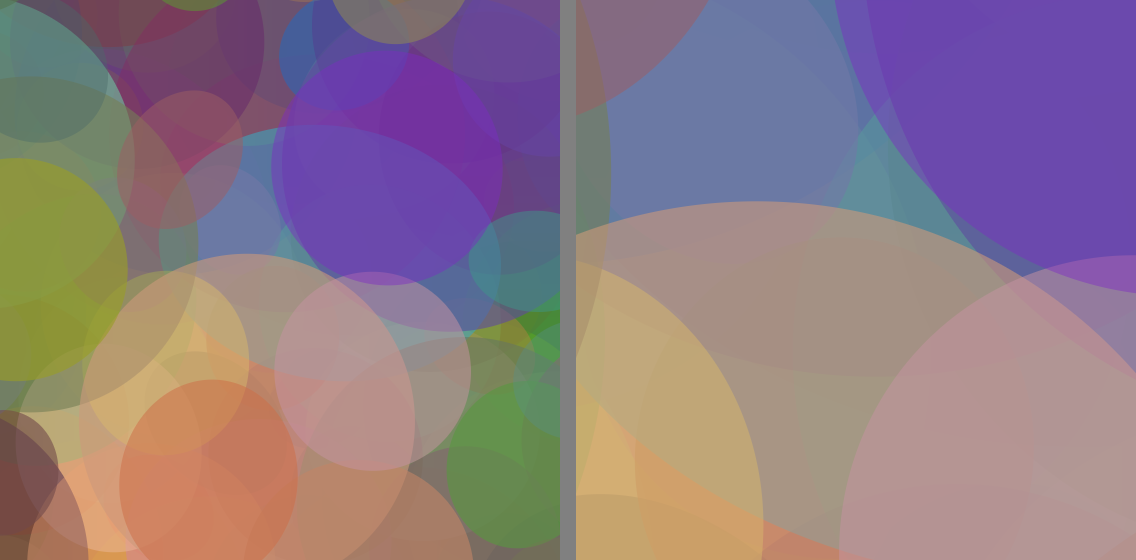
Left: the whole. Right: its middle third, enlarged.
Reproduce this background procedurally as a WebGL 2 fragment shader.

```glsl
#version 300 es
precision highp float;
// Overlapping translucent discs and soft ellipses, painted back to front.
// Scattered discs take hashed sizes, opacities and colours around a regional
// tint; a few large discs on a golden-angle spiral carry the main colours.

uniform vec2 u_resolution;
out vec4 fragColor;

const int BACK_DISCS = 72;
const int LARGE_DISCS = 4;
const int FRONT_DISCS = 14;
const float GOLDEN_ANGLE = 2.4;

const vec3 GREY   = vec3(0.45, 0.46, 0.47);
const vec3 OLIVE  = vec3(0.46, 0.51, 0.28);
const vec3 INDIGO = vec3(0.37, 0.29, 0.62);
const vec3 PEACH  = vec3(0.80, 0.60, 0.48);
const vec3 MOSS   = vec3(0.40, 0.46, 0.37);

// Three random values in 0..1 from one number
vec3 hash3(float n) {
    vec3 p = fract(n * vec3(0.1031, 0.1130, 0.0973));
    p += dot(p, p.yzx + 33.33);
    return fract((p.xxy + p.yzz) * p.zyx);
}

mat2 rotation(float angle) {
    float c = cos(angle), s = sin(angle);
    return mat2(c, s, -s, c);
}

// Approximate signed distance to an ellipse
float ellipseDistance(vec2 p, vec2 radii) {
    float k = length(p / radii);
    return (k - 1.0) * k / max(length(p / (radii * radii)), 0.0001);
}

// Olive and indigo above, peach between moss below
vec3 regionTint(vec2 c) {
    vec3 upper = mix(OLIVE, INDIGO, smoothstep(0.35, 0.60, c.x));
    vec3 lower = mix(PEACH, MOSS, smoothstep(0.18, 0.42, abs(c.x - 0.42)));
    return mix(lower, upper, smoothstep(0.42, 0.70, c.y));
}

// Random hue shift, with less change in brightness than in chroma
vec3 hueShift(float seed) {
    vec3 shift = hash3(seed) - 0.5;
    return shift - 0.3 * dot(shift, vec3(0.3333));
}

// Lay one translucent shape over the colour below
vec3 glaze(vec3 below, vec3 paint, float dist, float opacity, float pixel) {
    float cover = clamp(0.5 - dist / pixel, 0.0, 1.0);
    return mix(below, paint, cover * opacity);
}

// Scattered discs, numbered first to last - 1, with radii in sizes.x..sizes.y
vec3 scatterDiscs(vec3 colour, vec2 uv, int first, int last, vec2 sizes,
                  float vividness, float pixel) {
    for (int i = first; i < last; i++) {
        float id = float(i);
        vec3 shape = hash3(id * 7.31 + 11.7);
        float opacity = mix(0.36, 0.64, hash3(id * 5.17 + 407.3).x);

        vec2 centre = fract(0.5 + id * vec2(0.7549, 0.5698)) * 1.3 - 0.15;
        float radius = mix(sizes.x, sizes.y, shape.x);
        float stretch = mix(1.0, 0.72, shape.y * shape.y);
        vec2 p = rotation(6.2832 * shape.z) * (uv - centre);

        float dist = ellipseDistance(p, radius * vec2(1.0, stretch));
        vec3 paint = mix(regionTint(centre), GREY, 0.25);
        paint += vividness * hueShift(id * 9.43 + 803.9);
        colour = glaze(colour, clamp(paint, 0.04, 0.92), dist, opacity, pixel);
    }
    return colour;
}

// Large discs spiralling inwards, the innermost on top
vec3 largeDiscs(vec3 colour, vec2 uv, float pixel) {
    for (int i = LARGE_DISCS; i > 0; i--) {
        float turn = GOLDEN_ANGLE * float(i - 1) - 1.8;
        vec2 centre = 0.5 + 0.26 * sqrt(float(i)) * vec2(cos(turn), sin(turn));
        float dist = length(uv - centre) - 0.30;
        colour = glaze(colour, regionTint(centre), dist, 0.60, pixel);
    }
    return colour;
}

void main() {
    float pixel = 1.0 / min(u_resolution.x, u_resolution.y);
    vec2 uv = gl_FragCoord.xy * pixel;

    vec3 colour = regionTint(uv);
    int total = BACK_DISCS + FRONT_DISCS;
    colour = scatterDiscs(colour, uv, 0, BACK_DISCS, vec2(0.10, 0.32), 0.85, pixel);
    colour = largeDiscs(colour, uv, pixel);
    colour = scatterDiscs(colour, uv, BACK_DISCS, total, vec2(0.08, 0.21), 0.50, pixel);

    fragColor = vec4(colour, 1.0);
}
```
